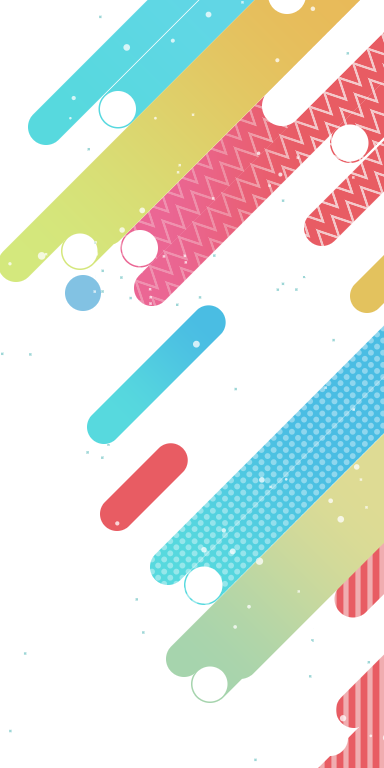
Write a Shadertoy shader that draws this background.

```glsl
#define WIDTH 384.0        // design units across the canvas
#define FAR 900.0          // length of bars that leave the canvas
#define DOT_PITCH 8.6
#define STRIPE_PITCH 12.0
#define ZIGZAG_PITCH 33.0
#define ZIGZAG_STEP 29.0
#define SPECK_CELL 27.0

const vec2 ALONG = vec2(0.70711, -0.70711);
const vec3 WHITE = vec3(1.0);
const vec3 AQUA = vec3(0.34, 0.85, 0.87);
const vec3 SKY = vec3(0.29, 0.74, 0.89);
const vec3 LIME = vec3(0.83, 0.91, 0.49);
const vec3 AMBER = vec3(0.91, 0.73, 0.35);
const vec3 PINK = vec3(0.92, 0.40, 0.58);
const vec3 RED = vec3(0.91, 0.36, 0.39);
const vec3 MINT = vec3(0.65, 0.83, 0.68);
const vec3 SAND = vec3(0.87, 0.86, 0.58);

vec3 hash3(vec2 p) {
    vec3 q = fract(vec3(p.xyx) * vec3(0.1031, 0.1030, 0.0973));
    q += dot(q, q.yxz + 33.33);
    return fract((q.xxy + q.yzz) * q.zyx);
}

float disc(vec2 p, vec2 center, float r) {
    return length(p - center) - r;
}

// Round-ended diagonal bar rising to the right
float bar(vec2 p, vec2 start, float r, float len) {
    vec2 q = p - start;
    return length(q - ALONG * clamp(dot(q, ALONG), 0.0, len)) - r;
}

// Endless bar whose lower end is hollowed out
float scoop(vec2 p, vec2 start, float r) {
    return max(bar(p, start, r + 1.5, FAR), -disc(p, start, r));
}

float cover(float d) {
    return clamp(0.5 - d * iResolution.x / WIDTH, 0.0, 1.0);
}

// rgb is colour, a is how much of the ground is painted
void paint(inout vec4 art, float d, vec3 color) {
    art = mix(art, vec4(color, 1.0), cover(d));
}

float zigzag(float along, float across) {
    float step2 = abs(fract(along / ZIGZAG_STEP) - 0.5) * ZIGZAG_STEP;
    float line = mod(across + 2.0 * step2, ZIGZAG_PITCH) - 0.5 * ZIGZAG_PITCH;
    return cover(abs(line) * 0.5 - 1.9);
}

float cluster(vec2 p, vec2 center, vec2 size) {
    vec2 q = (p - center) / size;
    return exp(-dot(q, q));
}

void mainImage(out vec4 fragColor, in vec2 fragCoord) {
    vec2 p = vec2(fragCoord.x, iResolution.y - fragCoord.y) * WIDTH / iResolution.x;
    float along = p.x - p.y;
    float across = p.x + p.y;
    vec4 art = vec4(WHITE, 0.0);

    // Aqua bar, top left
    float d = min(bar(p, vec2(46, 127), 18.0, FAR), scoop(p, vec2(118, 109), 18.0));
    paint(art, d, mix(AQUA, vec3(0.38, 0.84, 0.90), smoothstep(-80.0, 240.0, along)));

    // Pink to red zigzag bars
    d = min(bar(p, vec2(152, 288), 18.0, FAR), scoop(p, vec2(140, 248), 18.0));
    d = max(d, -bar(p, vec2(282, 106), 20.0, FAR));
    d = min(d, min(scoop(p, vec2(350, 143), 18.5), bar(p, vec2(322, 228), 18.0, FAR)));
    vec3 tone = mix(PINK, RED, smoothstep(150.0, 320.0, p.x));
    float strength = mix(0.32, 0.75, smoothstep(220.0, 330.0, p.x));
    paint(art, d, mix(tone, vec3(0.97, 0.93, 0.93), strength * zigzag(along, across)));

    // Lime to amber bar
    d = min(bar(p, vec2(16, 264), 18.0, FAR), bar(p, vec2(107, 227), 18.5, FAR));
    d = min(d, scoop(p, vec2(80, 251), 17.5));
    d = max(d, -disc(p, vec2(287, -5), 19.0));
    paint(art, d, mix(LIME, AMBER, smoothstep(-260.0, 370.0, along)));

    // Small free pieces
    paint(art, disc(p, vec2(83, 293), 18.0), vec3(0.51, 0.76, 0.89));
    paint(art, bar(p, vec2(367, 296), 17.0, FAR), vec3(0.89, 0.76, 0.37));
    paint(art, bar(p, vec2(104, 427), 17.0, 148.0),
        mix(AQUA, SKY, smoothstep(-300.0, -110.0, along)));
    paint(art, bar(p, vec2(117, 514), 17.0, 76.0), RED);

    // Dotted blue bar
    d = min(bar(p, vec2(168, 567), 18.0, FAR), scoop(p, vec2(204, 585), 18.5));
    vec2 cell = (fract(vec2(along, across) / (1.41421 * DOT_PITCH)) - 0.5) * DOT_PITCH;
    tone = mix(AQUA, SKY, smoothstep(-400.0, -100.0, along));
    paint(art, d, mix(tone, WHITE, 0.38 * cover(length(cell) - 2.9)));

    // Striped red bars, right edge
    d = max(min(bar(p, vec2(354, 710), 18.0, FAR), bar(p, vec2(300, 830), 31.0, FAR)),
        -disc(p, vec2(330, 738), 18.0));
    d = min(d, bar(p, vec2(353, 599), 18.5, FAR));
    float stripe = cover(abs(mod(p.x - 340.0, STRIPE_PITCH) - 0.5 * STRIPE_PITCH) - 2.6);
    paint(art, d, mix(RED, vec3(0.94, 0.68, 0.69), stripe));

    // Mint to sand bar
    d = min(bar(p, vec2(184, 659), 18.0, FAR), bar(p, vec2(240, 660), 19.0, FAR));
    d = min(d, scoop(p, vec2(210, 684), 17.5));
    paint(art, d, mix(MINT, SAND, smoothstep(-490.0, -120.0, along)));

    // Pale specks on the bars
    vec2 id = floor(p / SPECK_CELL);
    vec3 rnd = hash3(id + 7.0);
    vec2 spot = (id + 0.2 + 0.6 * rnd.xy) * SPECK_CELL;
    float size = mix(1.2, 3.8, fract(rnd.z * 37.0));
    float speck = step(rnd.z, 0.2) * cover(disc(p, spot, size));
    art.rgb = mix(art.rgb, WHITE, 0.75 * speck * art.a);

    // Teal crumbs gathered in a few places on the ground
    float density = cluster(p, vec2(142, 287), vec2(34, 25))
        + cluster(p, vec2(288, 294), vec2(20, 14))
        + cluster(p, vec2(315, 636), vec2(9, 20))
        + cluster(p, vec2(108, 455), vec2(16, 7)) + 0.02;
    id = floor(p / 7.0);
    rnd = hash3(id + 50.0);
    vec2 q = abs(p - (id + 0.3 + 0.4 * rnd.xy) * 7.0);
    float crumb = step(rnd.z, 0.3 * density) * cover(max(q.x, q.y) - 1.2);
    art.rgb = mix(art.rgb, mix(vec3(0.45, 0.77, 0.77), WHITE, art.a), 0.7 * crumb);

    fragColor = vec4(art.rgb, 1.0);
}
```
